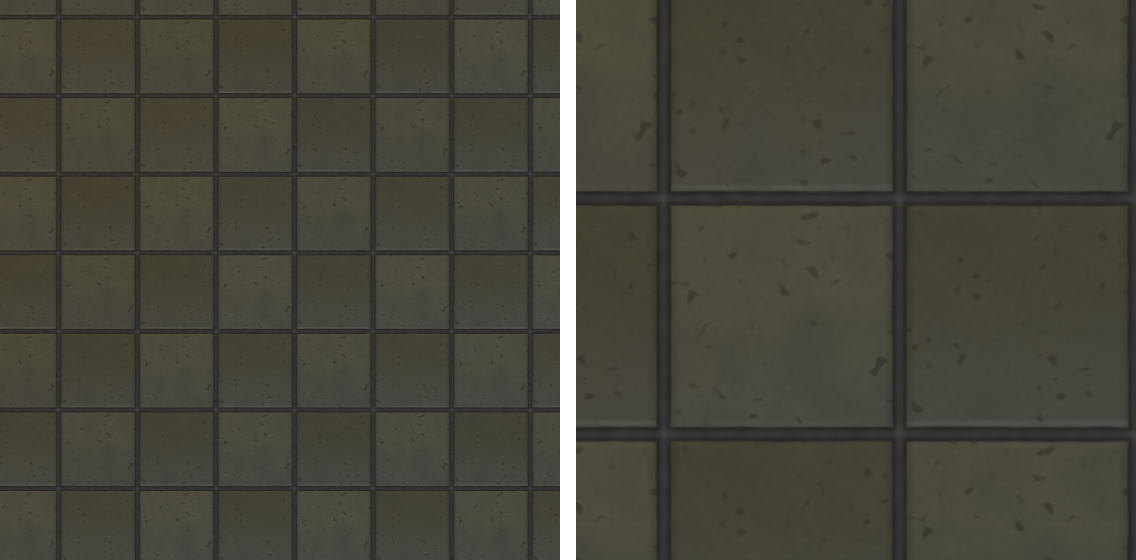
Left, the full canvas; right, a detail of the centre.
Write a WebGL 1 fragment shader that draws this texture.

```glsl
precision highp float;

uniform vec2 u_resolution;

const float TILE_PITCH = 0.1403;
const vec2 GRID_ORIGIN = vec2(0.1050, 0.1276);
const float GROUT_HALF = 0.031;

const vec3 OLIVE = vec3(0.268, 0.260, 0.208);
const vec3 SAGE = vec3(0.294, 0.290, 0.238);
const vec3 SLATE = vec3(0.280, 0.280, 0.252);
const vec3 FLECK = vec3(0.205, 0.195, 0.158);
const vec3 GROUT_CORE = vec3(0.208, 0.204, 0.208);
const vec3 GROUT_SIDE = vec3(0.162, 0.158, 0.150);
const vec3 COOL_RIM = vec3(0.345, 0.350, 0.345);
const vec3 WARM_RIM = vec3(0.335, 0.305, 0.245);

vec2 hash2(vec2 p) {
  vec2 q = vec2(dot(p, vec2(127.1, 311.7)), dot(p, vec2(269.5, 183.3)));
  return fract(sin(q) * 43758.55) * 2.0 - 1.0;
}

float gradientNoise(vec2 p) {
  vec2 i = floor(p);
  vec2 f = p - i;
  vec2 u = f * f * f * (f * (f * 6.0 - 15.0) + 10.0);
  float a = dot(hash2(i), f);
  float b = dot(hash2(i + vec2(1.0, 0.0)), f - vec2(1.0, 0.0));
  float c = dot(hash2(i + vec2(0.0, 1.0)), f - vec2(0.0, 1.0));
  float d = dot(hash2(i + 1.0), f - 1.0);
  return mix(mix(a, b, u.x), mix(c, d, u.x), u.y);
}

float fbm(vec2 p) {
  float sum = 0.0;
  float amplitude = 0.5;
  for (int i = 0; i < 4; i++) {
    sum += amplitude * gradientNoise(p);
    p = p * 2.03 + 17.3;
    amplitude *= 0.5;
  }
  return sum;
}

float band(float x, float center, float width) {
  float t = (x - center) / width;
  return exp(-t * t);
}

// Small dark pits, clustered by a broad noise
float flecks(vec2 p, float seed) {
  float cluster = gradientNoise(p * 4.0 + seed);
  float pits = gradientNoise(p * vec2(15.0, 18.0) + seed * 1.7);
  return smoothstep(0.24, 0.46, pits + 0.22 * cluster);
}

vec3 tileColor(vec2 f, vec2 id, float dark) {
  float seed = 31.0 * dark + 7.0;
  float mottle = fbm(f * 4.0 + seed);
  vec3 glaze = mix(SAGE, OLIVE, dark);
  float fade = smoothstep(0.05, 0.75, f.y + 0.6 * mottle);
  vec3 color = mix(SLATE, glaze, fade);
  color *= 1.0 + 0.13 * mottle + 0.05 * gradientNoise(f * 30.0 + seed);
  color *= 1.0 + 0.018 * hash2(id).x;
  color = mix(color, FLECK, 0.62 * flecks(f, seed));

  // Worn rims: cool below the dark tiles, warm above the light ones
  float wear = 0.65 + 0.8 * gradientNoise(vec2(f.x * 5.0, seed) + id * 3.7);
  float coolRim = band(f.y, 0.047, 0.012) * mix(0.25, 0.75, dark);
  float warmRim = band(f.y, 0.953, 0.012) * mix(0.65, 0.15, dark);
  color = mix(color, COOL_RIM, clamp(coolRim * wear, 0.0, 1.0));
  return mix(color, WARM_RIM, clamp(warmRim * wear, 0.0, 1.0));
}

vec3 groutColor(vec2 toLine, vec2 p) {
  float edge = min(toLine.x, toLine.y);
  vec3 color = mix(GROUT_CORE, GROUT_SIDE, smoothstep(0.004, 0.026, edge));
  color += 0.045 * exp(-dot(toLine, toLine) * 1800.0);
  return color * (1.0 + 0.16 * gradientNoise(p * 14.0));
}

void main() {
  vec2 uv = gl_FragCoord.xy / u_resolution;
  vec2 p = (uv - GRID_ORIGIN) / TILE_PITCH;
  vec2 id = floor(p);
  vec2 f = p - id;
  float dark = mod(id.x + id.y, 2.0);

  // Slightly uneven joints between tiles
  vec2 toLine = 0.5 - abs(f - 0.5);
  float edge = min(toLine.x, toLine.y) + 0.005 * gradientNoise(p * 9.0);
  float pixel = 1.0 / (min(u_resolution.x, u_resolution.y) * TILE_PITCH);
  float soft = max(0.007, 0.7 * pixel);
  float tileMask = smoothstep(GROUT_HALF - soft, GROUT_HALF + soft, edge);

  // Soft shading where the tile rounds into the joint
  float bevel = mix(0.90, 1.0, smoothstep(GROUT_HALF, 0.075, toLine.x));
  vec3 tile = tileColor(f, id, dark) * bevel;
  vec3 color = mix(groutColor(toLine, p), tile, tileMask);

  // Broad warm tint toward the upper left
  float warmth = smoothstep(0.5, 1.7, uv.y + 1.0 - uv.x + 0.2 * gradientNoise(uv * 3.0));
  color *= mix(vec3(0.99, 1.0, 1.02), vec3(1.03, 0.985, 0.91), warmth);

  gl_FragColor = vec4(color, 1.0);
}
```
